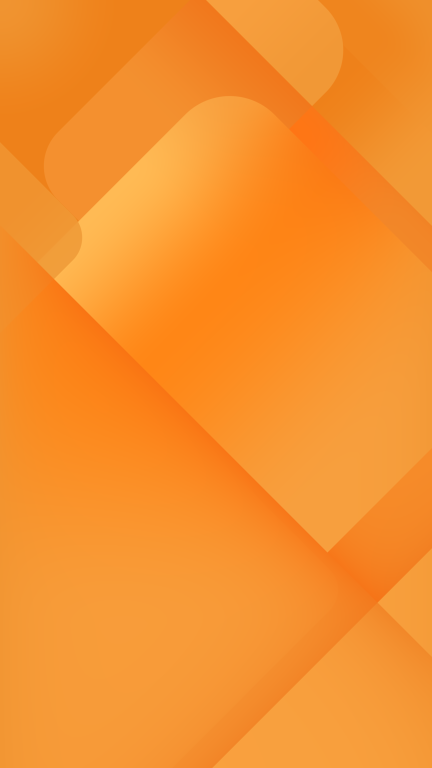
Give the GLSL for this background, as a WebGL 1 fragment shader.

```glsl
precision highp float;
// Overlapping diagonal orange panels with rounded corners, soft glows and shadows.
// Each panel is a mask in 45-degree axes: a is constant along falling edges,
// b along rising ones. Panels are painted from back to front.

uniform vec2 u_resolution;

const float HEIGHT = 16.0 / 9.0;      // canvas height in canvas widths

// Falling edges (a) and rising edges (b)
const float MAIN_EDGE = -0.521;
const float LEFT_EDGE = -0.329;
const float CARD_EDGE = 0.370;
const float UPPER_EDGE = 0.477;
const float CORNER_EDGE = 0.736;
const float BACK_START = 0.440;
const float CARD_START = 0.694;
const float TAB_END = 0.771;
const float TOP_END = 0.968;
const float CARD_END = 2.037;
const float FOOT_START = 2.269;

const vec3 AMBER = vec3(0.935, 0.505, 0.10);
const vec3 HONEY = vec3(0.94, 0.58, 0.19);
const vec3 GOLD = vec3(0.97, 0.625, 0.245);
const vec3 SUNLIT = vec3(1.0, 0.73, 0.33);
const vec3 VIVID = vec3(1.0, 0.525, 0.085);
const vec3 EMBER = vec3(0.97, 0.43, 0.07);
const vec3 RUST = vec3(0.94, 0.48, 0.12);
const vec3 APRICOT = vec3(0.955, 0.565, 0.185);

// Antialiased step across an edge
float edge(float d) {
  float w = 1.0 / u_resolution.x;
  return smoothstep(-w, w, d);
}

// Mask of a quadrant whose corner is rounded; d holds inward edge distances
float roundCorner(vec2 d, float radius) {
  vec2 q = radius - d;
  return edge(radius - length(max(q, 0.0)) - min(max(q.x, q.y), 0.0));
}

// Soft light or shade fading with distance from an edge
float falloff(float d, float size) {
  return exp(-max(d, 0.0) / size);
}

// Bright card: sunlit start, vivid middle, golden end
vec3 cardColor(float a, float b, float x) {
  vec3 start = mix(SUNLIT, GOLD, smoothstep(-0.1, 0.36, a));
  vec3 c = mix(start, VIVID, smoothstep(CARD_START, 1.2, b));
  c = mix(c, GOLD, smoothstep(1.15, 1.9, b));
  float heat = smoothstep(0.8, 1.1, b) * (1.0 - smoothstep(1.15, 1.6, b));
  c = mix(c, EMBER, 0.5 * heat * falloff(CARD_EDGE - a, 0.16));
  return mix(c, HONEY, 0.6 * falloff(1.0 - x, 0.08));
}

// Large lower panel, shaded under the main diagonal
vec3 lowerColor(float a, float b, vec2 p) {
  float depth = MAIN_EDGE - a;
  vec3 c = mix(VIVID, GOLD, 0.9 * smoothstep(0.8, 1.45, HEIGHT - p.y));
  float inset = roundCorner(vec2(-0.555 - a, 2.176 - b), 0.095);
  c = mix(c, RUST, 0.15 * (1.0 - inset) * smoothstep(1.5, 1.9, b));
  c = mix(c, HONEY, 0.75 * falloff(p.x, 0.09));
  c = mix(c, HONEY, 0.5 * edge(TAB_END - b));
  c = mix(c, EMBER, 0.75 * falloff(depth, 0.11) * smoothstep(0.4, 0.95, b));
  return mix(c, RUST, 0.65 * falloff(FOOT_START - b, 0.14));
}

void main() {
  vec2 p = gl_FragCoord.xy / u_resolution * vec2(1.0, HEIGHT);
  float a = p.x + p.y - HEIGHT;
  float b = p.x - p.y + HEIGHT;

  // Backdrop and large rear panel
  vec3 col = mix(HONEY, AMBER, smoothstep(0.0, 0.3, length(p - vec2(0.0, HEIGHT))));
  vec3 rear = mix(APRICOT, RUST, smoothstep(0.1, 0.5, a));
  rear = mix(rear, EMBER, 0.25 * falloff(UPPER_EDGE - a, 0.05));
  col = mix(col, rear, roundCorner(vec2(a - LEFT_EDGE, b - BACK_START), 0.157));

  // Warm strip beside the card
  vec3 strip = mix(vec3(1.0, 0.46, 0.08), vec3(0.95, 0.53, 0.16), smoothstep(1.0, 1.45, b));
  strip = mix(strip, RUST, 0.4 * falloff(UPPER_EDGE - a, 0.04));
  col = mix(col, strip, edge(b - TOP_END));

  // Upper right field and its rounded tab
  vec3 field = mix(AMBER, vec3(0.95, 0.60, 0.21), smoothstep(0.95, 1.38, b));
  field = mix(field, HONEY, 0.7 * smoothstep(0.78, 1.0, a));
  field = mix(field, HONEY, 0.2 * edge(a - 0.69));
  col = mix(col, field, edge(a - UPPER_EDGE));
  vec3 tab = mix(GOLD, vec3(0.945, 0.595, 0.21), smoothstep(0.5, 0.95, b));
  float tabMask = roundCorner(vec2(CORNER_EDGE - a, TOP_END - b), 0.196);
  col = mix(col, tab, tabMask * edge(a - UPPER_EDGE));

  // Bright card, then the darker panel past its end
  float card = roundCorner(vec2(CARD_EDGE - a, b - CARD_START), 0.206);
  col = mix(col, cardColor(a, b, p.x), card);
  vec3 end = mix(vec3(0.965, 0.55, 0.165), RUST, 0.7 * falloff(FOOT_START - b, 0.09));
  end = mix(end, EMBER, 0.7 * falloff(a - MAIN_EDGE, 0.09));
  col = mix(col, end, edge(b - CARD_END) * edge(CARD_EDGE - a));

  // Translucent tab at the left
  float leftTab = roundCorner(vec2(LEFT_EDGE - a, TAB_END - b), 0.105);
  vec3 leftColor = mix(HONEY, vec3(0.94, 0.61, 0.22), smoothstep(0.5, TAB_END, b));
  col = mix(col, leftColor, 0.9 * leftTab);

  // Lower panel and golden foot
  col = mix(col, lowerColor(a, b, p), edge(MAIN_EDGE - a));
  float footShade = edge(MAIN_EDGE - a) * falloff(MAIN_EDGE - a, 0.13);
  vec3 foot = mix(vec3(0.975, 0.63, 0.245), RUST, 0.75 * footShade);
  foot = mix(foot, HONEY, 0.4 * falloff(1.0 - p.x, 0.1));
  col = mix(col, foot, edge(b - FOOT_START));

  gl_FragColor = vec4(col, 1.0);
}
```
